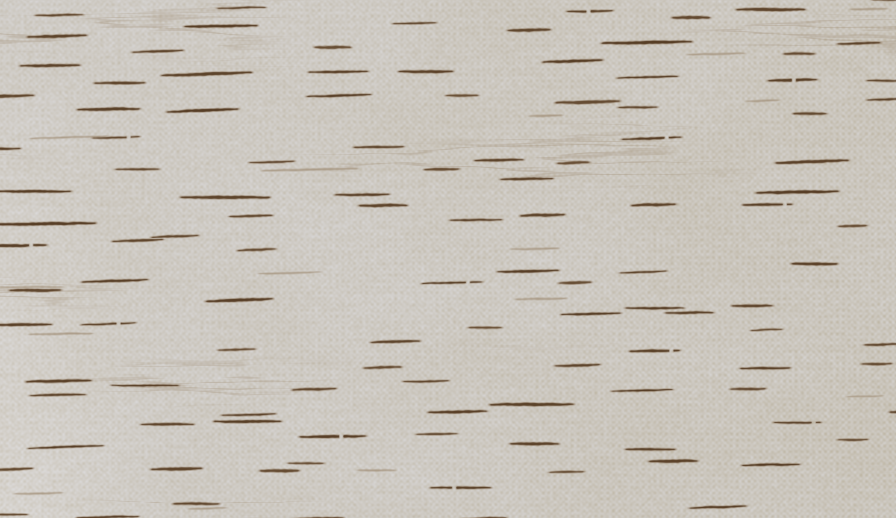
Give the GLSL for this texture, as a WebGL 1 fragment shader.

```glsl
precision highp float;
// Pale birch bark with short dark horizontal lenticels, faint peels and a fine woven grain.
uniform vec2 u_resolution;

const vec3 PALE = vec3(0.832, 0.822, 0.812);
const vec3 WARM = vec3(0.765, 0.738, 0.682);
const vec3 TAN = vec3(0.640, 0.570, 0.480);
const vec3 BROWN = vec3(0.520, 0.420, 0.310);
const vec3 DARK = vec3(0.340, 0.240, 0.145);

vec2 hash2(vec2 p) {
  vec3 q = fract(vec3(p.xyx) * vec3(0.1031, 0.1030, 0.0973));
  q += dot(q, q.yzx + 33.33);
  return fract((q.xx + q.yz) * q.zy);
}

float gradDot(vec2 cell, vec2 offset) {
  float angle = 6.2832 * hash2(cell).x;
  return dot(vec2(cos(angle), sin(angle)), offset);
}

// Gradient noise, roughly -0.7 to 0.7
float noise(vec2 p) {
  vec2 i = floor(p), f = fract(p);
  vec2 s = f * f * f * (f * (f * 6.0 - 15.0) + 10.0);
  vec2 e = vec2(1.0, 0.0);
  float low = mix(gradDot(i, f), gradDot(i + e, f - e), s.x);
  float high = mix(gradDot(i + e.yx, f - e.yx), gradDot(i + 1.0, f - 1.0), s.x);
  return mix(low, high, s.y);
}

float fbm(vec2 p) {
  float sum = 0.0, amp = 1.0;
  for (int i = 0; i < 4; i++) {
    sum += amp * noise(p);
    p = p * 2.03 + 17.3;
    amp *= 0.5;
  }
  return sum;
}

// Coverage of one thin tapered dash centred on the origin
float dash(vec2 q, float halfLen, float halfThick, float slope, float soft) {
  q.y -= slope * q.x + 0.0012 * noise(vec2(q.x * 30.0, halfLen * 900.0));
  float along = abs(q.x) / halfLen;
  float taper = 1.0 - 0.45 * along * along;
  float ragged = 1.0 + 0.3 * noise(q * 110.0 + halfLen * 900.0);
  float across = smoothstep(soft, -soft, abs(q.y) - halfThick * taper * ragged);
  return across * smoothstep(2.0 * soft, -2.0 * soft, abs(q.x) - halfLen);
}

// Scattered dashes: x = coverage, y = darkness of the strongest dash
vec2 dashes(vec2 p, vec2 cellSize, float density, float thick, float seed, float soft) {
  vec2 home = floor(p / cellSize);
  vec2 best = vec2(0.0);
  for (int j = -1; j <= 1; j++) {
    for (int i = -1; i <= 1; i++) {
      vec2 id = home + vec2(float(i), float(j));
      vec2 key = id + seed;
      vec2 place = hash2(key);
      vec2 shape = hash2(key + 71.7);
      vec2 kind = hash2(key + 143.1);
      vec2 q = p - (id + 0.5 + (place - 0.5) * vec2(0.85, 0.9)) * cellSize;
      float halfLen = mix(0.036, 0.073, shape.x) + 0.034 * step(0.92, kind.y);
      halfLen *= mix(1.08, 0.76, clamp(p.x / 1.73, 0.0, 1.0));
      float slope = mix(-0.004, 0.038, shape.y);
      float c = dash(q, halfLen, thick * mix(0.75, 1.2, kind.y), slope, soft);
      // A few dashes are broken by a short gap
      float gap = smoothstep(0.001, 0.006, abs(q.x - halfLen * (place.y - 0.3)));
      c *= mix(1.0, gap, step(0.90, kind.x));
      c *= step(fract(kind.x * 7.31 + place.x), density);
      best = mix(best, vec2(c, mix(0.5, 1.0, sqrt(shape.x))), step(best.x, c));
    }
  }
  return best;
}

// Thin wavy peeling lines, kept to a few horizontal bands
float peels(vec2 p) {
  float n = fbm(vec2(p.x * 1.8, p.y * 30.0) + 5.0);
  float line = 1.0 - smoothstep(0.0, 0.12, abs(n));
  float band = smoothstep(0.15, 0.45, noise(vec2(p.x * 1.3, p.y * 8.0) + 41.0));
  return line * band;
}

// Fine print weave of crossed threads, -1 to 1
float weave(vec2 p) {
  vec2 w = p * 6.2832 * 88.0;
  return 0.6 * sin(w.x) * sin(w.y) + 0.2 * (sin(w.x) + sin(w.y));
}

void main() {
  vec2 p = gl_FragCoord.xy / u_resolution.y;
  float u = gl_FragCoord.x / u_resolution.x;
  float soft = max(0.0026, 0.8 / u_resolution.y);

  // Bark ground: cool and bright at the left, warmer to the right
  float cloud = fbm(p * vec2(2.6, 3.4) + 9.0);
  float grain = noise(p * 150.0) + 0.5 * noise(p * 63.0 + 20.0);
  float fibre = noise(p * vec2(9.0, 60.0) + 3.0);
  float warmth = 0.28 + 0.30 * u + 0.20 * cloud + 0.40 * grain + 0.12 * fibre;
  warmth += weave(p) * mix(0.24, 0.38, u);
  vec3 color = mix(PALE, WARM, clamp(warmth, -0.2, 1.2));
  color += 0.022 * (1.0 - smoothstep(0.0, 0.2, u)) * (1.0 - p.y);

  // Peels and faint scars
  color = mix(color, TAN, 0.34 * peels(p));
  vec2 scar = dashes(p, vec2(0.25, 0.11), 0.32, 0.0018, 37.0, soft);
  color = mix(color, TAN, 0.8 * scar.x);

  // Dark lenticels with soft brown rims
  vec2 mark = dashes(p + vec2(0.06, 0.02), vec2(0.21, 0.07), 0.94, 0.0029, 211.0, soft);
  vec3 ink = mix(BROWN, DARK, mark.y * smoothstep(0.3, 0.9, mark.x));
  color = mix(color, ink, mark.x);

  gl_FragColor = vec4(color, 1.0);
}
```
